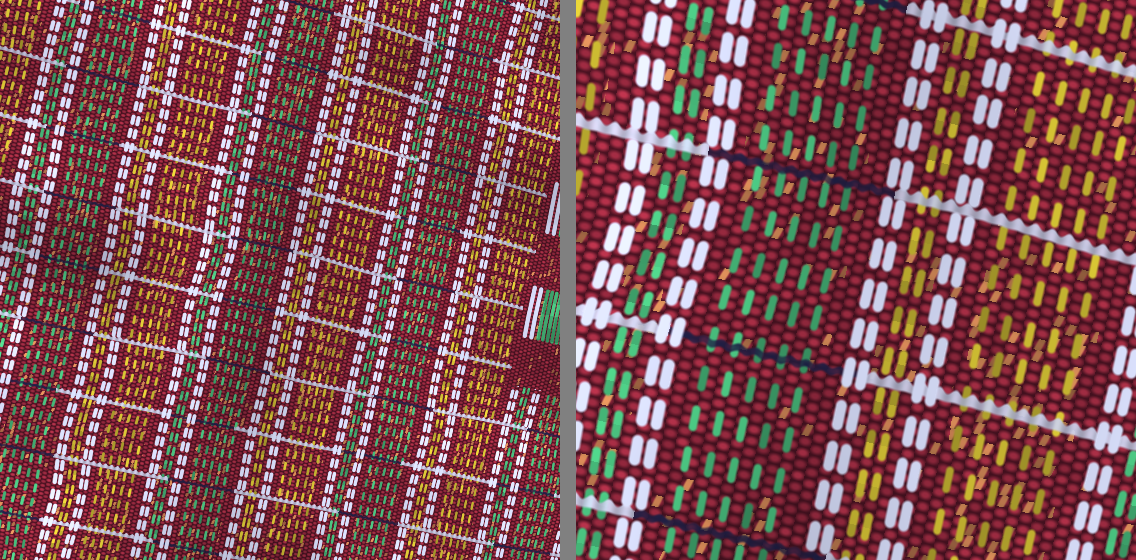
Left: the whole. Right: its middle third, enlarged.
Give the GLSL for this texture, as a three.js fragment shader.

```glsl
// Striped handwoven cloth: leaning bands of white and coloured stitch floats on
// crimson, crossed by thin white and navy threads. The canvas is mapped to warp
// and weft coordinates, in which every stitch repeats by fract and hash.
varying vec2 vUv;

const float BAND = 0.165;   // width of one band
const float GAP = 0.110;    // distance between crossing threads
const float ROWS = 4.5;     // stitch rows per gap
const float SOFT = 0.0011;  // edge smoothing

const vec3 DARK_RED = vec3(0.25, 0.045, 0.09);
const vec3 CRIMSON = vec3(0.64, 0.16, 0.24);
const vec3 WHITE = vec3(0.83, 0.85, 0.95);
const vec3 GREEN = vec3(0.25, 0.68, 0.43);
const vec3 YELLOW = vec3(0.76, 0.69, 0.16);
const vec3 GOLD = vec3(0.74, 0.50, 0.28);
const vec3 NAVY = vec3(0.10, 0.10, 0.24);

float hash(vec2 p) {
  vec3 q = fract(vec3(p.xyx) * 0.1031);
  q += dot(q, q.yzx + 33.33);
  return fract((q.x + q.y) * q.z);
}

float noise(vec2 p) {
  vec2 i = floor(p), f = fract(p);
  f = f * f * (3.0 - 2.0 * f);
  return mix(mix(hash(i), hash(i + vec2(1.0, 0.0)), f.x),
             mix(hash(i + vec2(0.0, 1.0)), hash(i + 1.0), f.x), f.y);
}

// x: band number, y: crossing thread number, counted downward
vec2 clothCoords(vec2 p) {
  float x = p.x + 0.22 * (0.505 - p.y);
  float y = (1.0 - p.y - 0.278 * p.x) / (1.0 - 0.1 * p.x);
  vec2 cloth = vec2(-0.14 + x * (5.36 + 0.9 * x), (y - 0.085) / 0.1185);
  return cloth + 0.05 * (vec2(noise(p * 9.0), noise(p * 9.0 + 40.0)) - 0.5);
}

// Coverage of a rounded upright float
float stitch(vec2 p, float halfLength, float radius) {
  p.y -= clamp(p.y, -halfLength, halfLength);
  return 1.0 - smoothstep(radius - SOFT, radius + SOFT, length(p));
}

// One column of stitches; pairGap splits each stitch into two floats
float stitchColumn(float x, float row, float halfLength, float radius, float pairGap) {
  float jitter = hash(vec2(floor(row), floor(pairGap * 9000.0))) - 0.5;
  float y = (fract(row) - 0.5) * GAP / ROWS + jitter * 0.002;
  float side = pairGap > 0.0 ? abs(x) - pairGap : x;
  return stitch(vec2(side, y), halfLength, radius);
}

// Crimson ground of small staggered cells with metallic flecks
vec3 ground(vec2 cloth, float fleckAmount) {
  vec2 cell = cloth * vec2(20.0, 16.0);
  cell.y += 0.5 * mod(floor(cell.x), 2.0);
  vec2 id = floor(cell);
  vec2 f = fract(cell) - 0.5;
  float bump = 1.0 - smoothstep(0.12, 0.62, length(f * vec2(0.85, 1.1)));
  float tone = bump * (0.72 + 0.4 * hash(id + 7.0));
  vec3 color = mix(DARK_RED, CRIMSON, tone);
  float fleck = step(1.0 - fleckAmount, hash(id + 91.0));
  fleck *= 1.0 - smoothstep(0.16, 0.36, abs(f.x + 0.25 * f.y));
  return mix(color, GOLD * (0.75 + 0.5 * hash(id + 13.0)), fleck * 0.85);
}

void main() {
  vec2 cloth = clothCoords(vUv);
  float bandId = floor(cloth.x + 0.25);
  float u = cloth.x - bandId;
  float row = cloth.y * ROWS;
  vec3 dye = mod(bandId, 2.0) < 0.5 ? GREEN : YELLOW;

  // Ground, with more flecks among the coloured stitches
  float inPanel = smoothstep(0.22, 0.28, u) * (1.0 - smoothstep(0.70, 0.74, u));
  float inCenter = 1.0 - smoothstep(0.07, 0.10, abs(u));
  float patches = noise(cloth * vec2(2.0, 1.3) + 20.0);
  vec3 color = ground(cloth, 0.03 + 0.25 * patches * max(inPanel, inCenter));

  // Coloured stitches: a paired center column and five panel columns
  float colored = stitchColumn(u * BAND, row + 0.5, 0.0056, 0.0027, 0.0046);
  float column = clamp(floor((u - 0.255) / 0.09), 0.0, 4.0);
  float panelX = (u - 0.30 - column * 0.09) * BAND;
  float panelRow = row + 0.12 * hash(vec2(column, bandId));
  colored = max(colored, stitchColumn(panelX, panelRow, 0.0052, 0.0025, 0.0));
  float white = stitchColumn((abs(mod(u + 0.5, 1.0) - 0.5) - 0.14) * BAND,
                             row, 0.0056, 0.0035, 0.0045);

  // Long brocade bars at the right edge replace the short stitches
  float brocade = step(5.75, cloth.x) * (1.0 - step(3.3, cloth.y));
  float barY = (mod(cloth.y - 1.1, 1.84) - 0.92) * GAP;
  float barWhite = stitch(vec2(abs(u + 0.12) * BAND - 0.007, barY), 0.046, 0.0045);
  float barX = (fract((u + 0.02) / 0.06) - 0.5) * 0.06 * BAND;
  float barGreen = stitch(vec2(barX, barY), 0.046, 0.0038) * step(-0.02, u);
  white = mix(white, barWhite, brocade);
  colored = mix(colored, barGreen, brocade);
  float wear = 0.8 + 0.35 * hash(vec2(floor(row), floor(cloth.x * 11.0)));
  color = mix(color, dye * wear, colored);

  // Crossing threads turn from white to navy along their length
  float threadId = floor(cloth.y + 0.5);
  float shift = 0.3 * (hash(vec2(threadId, 5.0)) - 0.5);
  float pale = step(mod(cloth.x - 0.75 + shift, 2.0), 1.25);
  float twist = sin(cloth.x * 95.0 + threadId * 2.0);
  float d = abs((cloth.y - threadId) * GAP + 0.0009 * twist);
  float radius = mix(0.0022, 0.0031 + 0.0007 * twist, pale);
  float thread = (1.0 - smoothstep(radius - SOFT, radius + SOFT, d)) * (1.0 - brocade);
  thread *= mix(0.6 + 0.4 * noise(cloth * 30.0), 0.92, pale);
  color = mix(color, mix(NAVY, WHITE * (0.88 + 0.1 * twist), pale), thread);
  color = mix(color, WHITE * (0.86 + 0.14 * wear), white);

  // Soft folds and a bluish sheen
  float fold = noise(cloth * vec2(1.1, 0.7) + 3.0);
  color *= 0.82 + 0.32 * fold;
  gl_FragColor = vec4(color + vec3(0.015, 0.02, 0.03), 1.0);
}
```
